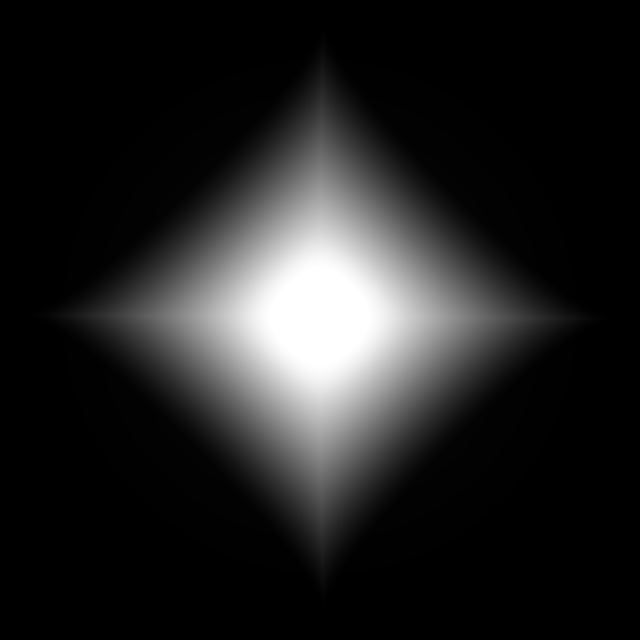
Give the GLSL for this background, as a WebGL 2 fragment shader.

```glsl
#version 300 es
precision highp float;

uniform vec2 u_resolution;
out vec4 fragColor;

// Superellipse radius: round near the core, concave toward the tips.
float starRadius(vec2 p) {
    vec2 a = abs(p) + 1e-5;
    float power = 0.7 + 1.5 * exp(-5.7 * (a.x + a.y));
    return pow(pow(a.x, power) + pow(a.y, power), 1.0 / power);
}

// Limits a value to one with a rounded shoulder.
float softLimit(float v, float width) {
    float h = max(width - abs(v - 1.0), 0.0) / width;
    return min(v, 1.0) - 0.25 * width * h * h;
}

void main() {
    vec2 p = (gl_FragCoord.xy - 0.5 * u_resolution) / min(u_resolution.x, u_resolution.y);
    p -= vec2(-0.0005, 0.005);

    // Slight bend of the vertical ray and tilt of the horizontal one
    p += vec2(-0.03 * p.y * p.y, 0.006 * p.x);

    // Star falloff with a saturated core
    float falloff = max(0.46 - starRadius(p), 0.0) / 0.375;
    float light = softLimit(pow(falloff, 1.5), 0.12);

    // Faint halo between the rays
    float halo = 0.015 * (1.0 - smoothstep(0.2, 0.46, length(p)));
    fragColor = vec4(vec3(min(light + halo, 1.0)), 1.0);
}
```
